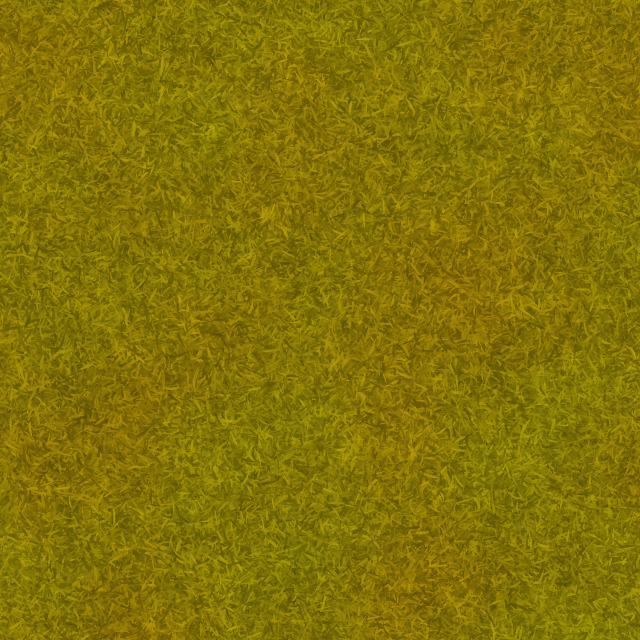
Write a WebGL 1 fragment shader that draws this texture.

```glsl
precision highp float;
// Dense olive-yellow turf seen from above: layers of short tapered blades,
// one per cell of a rotated grid, blended over each other, then tinted by
// gradient noise into broad green and ochre patches and small clumps.

uniform vec2 u_resolution;

const float CELLS = 66.0; // grid cells across the canvas

vec3 hash3(vec2 p) {
  vec3 h = fract(p.xyx * vec3(0.1031, 0.1030, 0.0973));
  h += dot(h, h.yxz + 33.33);
  return fract((h.xxy + h.yzz) * h.zyx);
}

float gradientDot(vec2 corner, vec2 offset) {
  float angle = 6.2832 * hash3(corner).x;
  return dot(vec2(cos(angle), sin(angle)), offset);
}

float gradientNoise(vec2 p) {
  vec2 i = floor(p), f = fract(p);
  vec2 u = f * f * f * (f * (f * 6.0 - 15.0) + 10.0);
  vec2 e = vec2(1.0, 0.0);
  return mix(
    mix(gradientDot(i, f), gradientDot(i + e, f - e), u.x),
    mix(gradientDot(i + e.yx, f - e.yx), gradientDot(i + 1.0, f - 1.0), u.x),
    u.y);
}

float fbm(vec2 p) {
  float sum = 0.0, amplitude = 1.0;
  for (int i = 0; i < 4; i++) {
    sum += amplitude * gradientNoise(p);
    p = mat2(1.6, 1.2, -1.2, 1.6) * p + 7.3;
    amplitude *= 0.55;
  }
  return sum;
}

// Coverage in x, position from base (-1) to tip (1) in y.
vec2 blade(vec2 p, vec3 shape, float softness) {
  float angle = 6.2832 * shape.x;
  vec2 along = vec2(cos(angle), sin(angle));
  float halfLength = mix(0.45, 0.95, shape.y);
  float t = dot(p, along) / halfLength;
  float bend = (shape.z - 0.5) * 0.3 * (t * t - 0.4);
  float across = abs(dot(p, vec2(-along.y, along.x)) - bend);
  float taper = sqrt(max(1.0 + t, 0.0)) * max(1.0 - t, 0.0);
  float halfWidth = mix(0.06, 0.14, fract(shape.z * 7.0)) * taper;
  float cover = clamp((halfWidth - across) / softness + 0.5, 0.0, 1.0);
  return vec2(cover * smoothstep(1.0, 0.88, abs(t)), t);
}

// Paints one layer of blades over the brightness below it.
float paintLayer(float tone, vec2 p, float layer, float softness) {
  vec2 cell = floor(p);
  for (int y = -1; y <= 1; y++) {
    for (int x = -1; x <= 1; x++) {
      vec2 id = cell + vec2(x, y);
      vec3 place = hash3(id + layer * 17.0);
      vec3 shape = hash3(id + layer * 31.0 + 211.0);
      vec2 b = blade(p - id - place.xy, shape, softness);
      float bladeTone = 0.37 + 0.32 * place.z + 0.03 * b.y;
      float opacity = mix(0.5, 0.95, fract(place.z * 13.0));
      tone = mix(tone, bladeTone, b.x * opacity);
    }
  }
  return tone;
}

void main() {
  vec2 uv = gl_FragCoord.xy / u_resolution.y;
  float softness = CELLS / u_resolution.y;

  // Stacked blades over dark soil
  float tone = 0.42;
  for (int i = 0; i < 14; i++) {
    float layer = float(i) + 1.0;
    float c = cos(layer * 2.4), s = sin(layer * 2.4);
    vec2 p = mat2(c, s, -s, c) * uv * CELLS + layer * vec2(5.37, 9.71);
    tone = paintLayer(tone, p, layer, softness);
  }

  // Clumps of light and shade
  tone += 0.04 * fbm(uv * 16.0 + 40.0) + 0.025 * fbm(uv * 4.0 + 90.0);

  // Broad drift from green to ochre
  float ochre = clamp(fbm(uv * 2.6 + 12.0), -0.8, 0.8);
  vec3 tint = vec3(1.0 + 0.05 * ochre, 0.88 - 0.075 * ochre, 0.034);
  gl_FragColor = vec4(tone * tint, 1.0);
}
```
